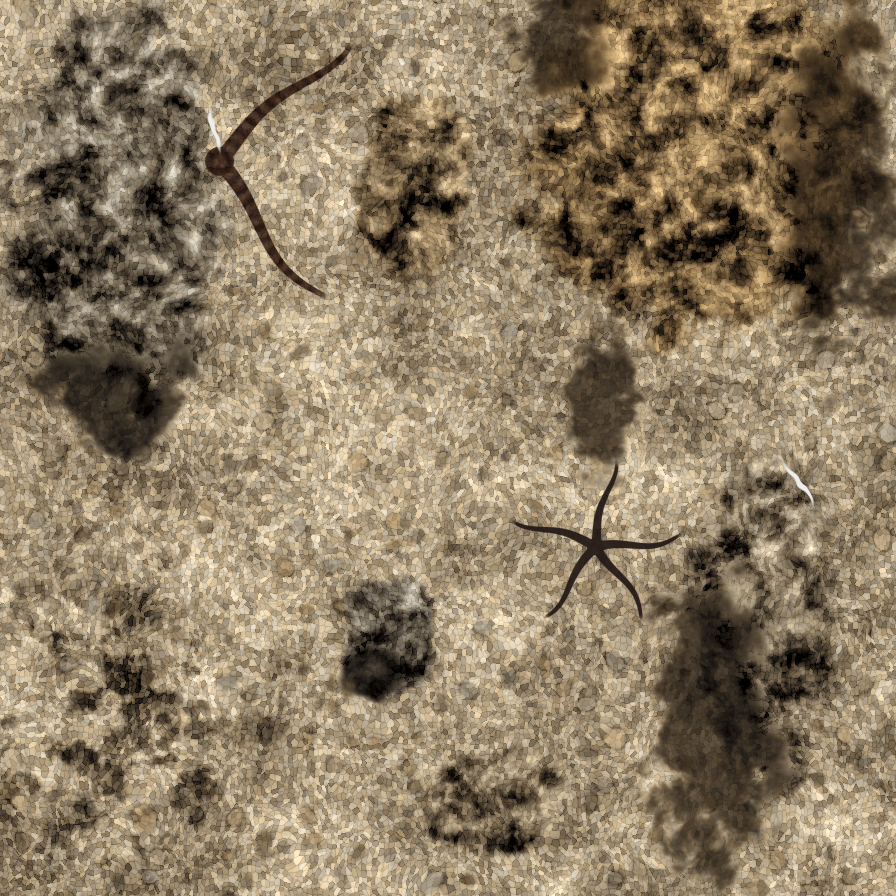
This texture is drawn by a WebGL 2 fragment shader. Its source:

```glsl
#version 300 es
precision highp float;
// Sunlit coarse sand with pebbles, weathered rocks, dark hollows and brittle stars.
#define GRAIN_SCALE 175.0
#define CLUMP_SCALE 85.0
#define PEBBLE_SCALE 36.0
#define PEBBLE_SHARE 0.24
#define SAND_TONE 0.83
#define ROCK_TONE 0.40
#define GRAIN_CONTRAST 0.46
#define ROCK_ROUGHNESS 2.0
#define HOLLOW_DEPTH 0.62
#define PIT_DEPTH 0.50

uniform vec2 u_resolution;
out vec4 fragColor;

const int ROCKS = 6;
const int HOLLOWS = 6;
// Centre and radii of each form
const vec4 rocks[ROCKS] = vec4[](
  vec4(0.13, 0.76, 0.12, 0.25), vec4(0.79, 0.84, 0.20, 0.23), vec4(0.85, 0.31, 0.085, 0.20),
  vec4(0.435, 0.29, 0.055, 0.065), vec4(0.46, 0.79, 0.065, 0.11), vec4(0.55, 0.10, 0.08, 0.07));
// Grey stone at 0, rusty weed at 1
const float rust[ROCKS] = float[](0.1, 1.0, 0.3, 0.0, 0.7, 0.4);
const vec4 hollows[HOLLOWS] = vec4[](
  vec4(0.94, 0.80, 0.07, 0.17), vec4(0.67, 0.56, 0.04, 0.09), vec4(0.62, 0.96, 0.045, 0.06),
  vec4(0.795, 0.18, 0.065, 0.16), vec4(0.12, 0.56, 0.08, 0.06), vec4(0.415, 0.25, 0.03, 0.03));

float hash(vec2 cell) {
  uvec2 u = uvec2(ivec2(cell)) * uvec2(1597u, 3571u);
  uint n = (u.x ^ (u.y << 7)) * 7919u + u.y;
  n = (n ^ (n >> 15)) * 73529u;
  n = (n ^ (n >> 13)) * 92821u;
  n ^= n >> 16;
  return float(n & 65535u) / 65535.0;
}

float noise(vec2 p) {
  vec2 i = floor(p), f = fract(p);
  f = f * f * (3.0 - 2.0 * f);
  return mix(mix(hash(i), hash(i + vec2(1, 0)), f.x),
             mix(hash(i + vec2(0, 1)), hash(i + vec2(1, 1)), f.x), f.y);
}

float fbm(vec2 p) {
  float sum = 0.0, weight = 0.53;
  for (int k = 0; k < 4; k++) {
    sum += weight * noise(p);
    p = mat2(1.6, 1.2, -1.2, 1.6) * p + 17.0;
    weight *= 0.5;
  }
  return sum;
}

// Nearest seed distance, gap to the next seed, two random values of the cell
vec4 cells(vec2 p) {
  vec2 base = floor(p), id = base;
  float near = 9.0, next = 9.0;
  for (int y = -1; y <= 1; y++)
    for (int x = -1; x <= 1; x++) {
      vec2 c = base + vec2(x, y);
      float d = length(c + 0.1 + 0.8 * vec2(hash(c), hash(c + 211.0)) - p);
      if (d < near) { next = near; near = d; id = c; }
      else next = min(next, d);
    }
  return vec4(near, next - near, hash(id + 401.0), hash(id + 677.0));
}

// Coverage of curved, tapering arms around a small disc
float brittleStar(vec2 p, float reach, float width, float first, float turn, int arms) {
  float aa = 0.8 / u_resolution.y;
  float cover = 1.0 - smoothstep(-aa, aa, length(p) - width * 1.8);
  for (int k = 0; k < arms; k++) {
    float a = first + turn * float(k), r = hash(vec2(k, 31));
    vec2 q = mat2(cos(a), -sin(a), sin(a), cos(a)) * p;
    float along = q.x / reach;
    float bend = reach * (0.1 * sin(along * 5.0 + r * 6.0) - 0.1 * sin(r * 6.0)) * along;
    float d = abs(q.y - bend) - width * (1.0 - 0.7 * along);
    cover = max(cover, (1.0 - smoothstep(-aa, aa, d)) * step(0.0, along) * (1.0 - smoothstep(0.9, 1.0, along)));
  }
  return cover;
}

// Warm ramp from shadow to bright sand
vec3 ramp(float t) {
  return vec3(0.13, 0.11, 0.09) + min(t, 0.0) * 0.6
       + vec3(0.69, 0.64, 0.54) * pow(vec3(max(t, 0.0)), vec3(0.92, 1.0, 1.14));
}

void main() {
  vec2 p = gl_FragCoord.xy / u_resolution.y;
  vec2 warped = p + 0.025 * (vec2(fbm(p * 17.0), fbm(p * 17.0 + 53.0)) - 0.5);

  // Sand
  vec4 grain = cells(warped * GRAIN_SCALE * vec2(1.1, 0.9));
  vec4 clump = cells(warped * CLUMP_SCALE);
  float fine = GRAIN_CONTRAST * (grain.z - 0.5) - 0.16 * (1.0 - smoothstep(0.0, 0.3, grain.y));
  float tone = SAND_TONE + fine + 0.24 * (clump.z - 0.5) + 0.65 * (fbm(p * 13.0) - 0.5);
  float warmth = 0.8 * (grain.w - 0.5);

  // Pebbles
  vec4 pebble = cells(warped * PEBBLE_SCALE);
  float chosen = step(1.0 - PEBBLE_SHARE, pebble.z), size = 0.18 + 0.2 * pebble.w;
  tone -= chosen * 0.22 * (1.0 - smoothstep(size, size + 0.16, pebble.x));
  float stone = chosen * (1.0 - smoothstep(size - 0.07, size + 0.03, pebble.x));
  tone = mix(tone, 0.45 + 0.45 * pebble.w + 0.45 * fine, stone * 0.8);
  warmth = mix(warmth, 2.0 * fract(pebble.w * 9.0) - 1.0, stone * 0.6);

  // Pitted ground
  float pitted = exp(-dot((p - vec2(0.12, 0.2)) / 0.17, (p - vec2(0.12, 0.2)) / 0.17));
  tone -= PIT_DEPTH * smoothstep(0.5, 0.66, fbm(p * 32.0)) * (0.12 + pitted);

  // Rocks
  float rough = ROCK_ROUGHNESS * (fbm(warped * 52.0) - 0.5) + 0.75 * fine;
  float ragged = fbm(p * 24.0 + 9.0) - 0.5;
  for (int k = 0; k < ROCKS; k++) {
    vec2 q = (p - rocks[k].xy) / rocks[k].zw;
    float body = 1.0 - smoothstep(0.82, 1.08, length(q) + 0.7 * ragged);
    tone = mix(tone, ROCK_TONE + rough + 0.2 * dot(q, vec2(0.4, 0.8)), body * 0.9);
    warmth = mix(warmth, 1.8 * rust[k] - 0.7 + 0.5 * (grain.w - 0.5), body);
  }

  // Hollows in shade
  for (int k = 0; k < HOLLOWS; k++) {
    float d = length((p - hollows[k].xy) / hollows[k].zw) + 1.3 * ragged - 0.5 * rough;
    float shade = 1.0 - smoothstep(0.65, 1.15, d);
    tone = mix(tone, tone * 0.3 - 0.06, shade * (HOLLOW_DEPTH + 0.35));
  }
  vec3 colour = ramp(tone) * (1.0 + warmth * vec3(0.07, 0.0, -0.13));

  // Brittle stars
  vec2 large = p - vec2(0.245, 0.82), small = p - vec2(0.665, 0.39);
  float bands = 0.5 + 0.5 * sin(length(large) * 420.0);
  vec3 skin = mix(vec3(0.14, 0.08, 0.06), vec3(0.36, 0.24, 0.17), bands * 0.6) + 0.15 * fine;
  colour = mix(colour, skin, 0.92 * brittleStar(large, 0.2, 0.009, -0.85, 1.7, 2));
  colour = mix(colour, vec3(0.13, 0.09, 0.08), 0.92 * brittleStar(small, 0.1, 0.0055, 0.2, 1.2566, 5));

  // Wet glints
  for (int k = 0; k < 2; k++) {
    vec2 q = p - mix(vec2(0.24, 0.855), vec2(0.892, 0.46), float(k));
    q.x += q.y * (0.3 + 0.4 * float(k)) + 0.008 * (noise(p * 90.0) - 0.5);
    colour = mix(colour, vec3(0.93, 0.93, 0.92), 1.0 - smoothstep(0.5, 1.0, length(q / vec2(0.004, 0.03))));
  }
  fragColor = vec4(clamp(colour, 0.0, 1.0), 1.0);
}
```
